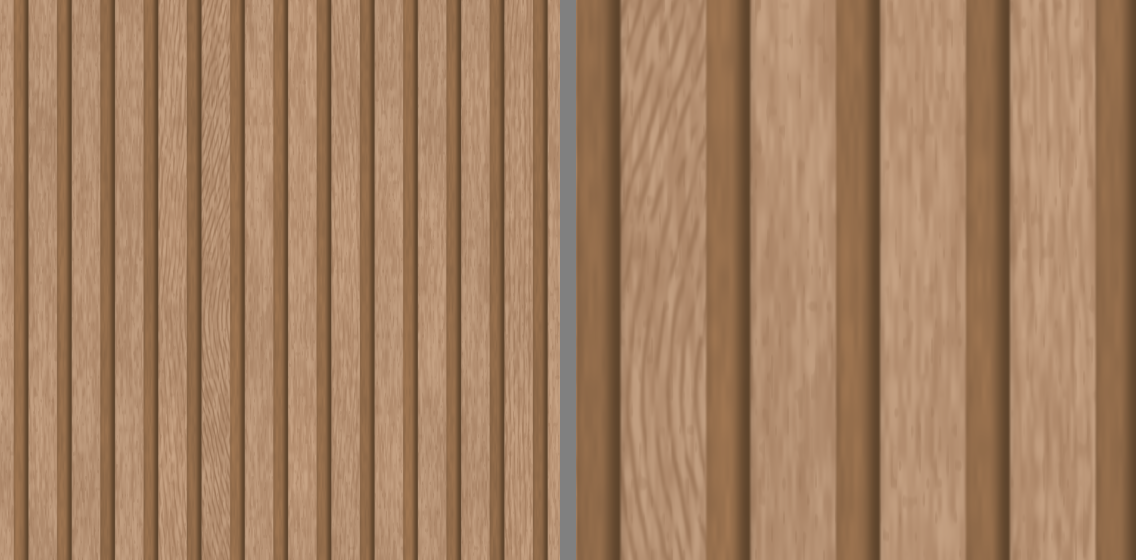
Left: the whole. Right: its middle third, enlarged.
Give the GLSL for this texture, as a WebGL 2 fragment shader.

```glsl
#version 300 es
precision highp float;
// Vertical oak slats with recessed, shaded grooves between them.
// Each slat gets its own tone, pores and growth rings; stretched value noise
// makes the fibres, and ring lines are contours of a bent, warped plane.

uniform vec2 u_resolution;
out vec4 fragColor;

// Layout, in canvas widths or in fractions of one period
const float PERIOD = 0.07726;      // slat plus groove, about 12.9 across
const float FIRST_EDGE = 0.0508;   // left edge of slat 0
const float FACE = 0.66;           // share of the period taken by the face
const float SOFT_EDGE = 0.0012;    // least edge blur, canvas widths

// Colours
const vec3 FACE_LIGHT = vec3(0.770, 0.630, 0.510);
const vec3 FACE_DARK = vec3(0.685, 0.535, 0.415);
const vec3 RING = vec3(0.610, 0.460, 0.340);
const vec3 GROOVE = vec3(0.580, 0.428, 0.295);
const vec3 SHADOW = vec3(0.370, 0.268, 0.172);

// Grain, one entry per slat from the left margin onwards
const float RING_FREQ = 115.0;
const float RING_BEND_Y = 0.43;
const float RING_STRENGTH[14] = float[](0.15, 0.22, 0.12, 0.15, 0.60, 0.75, 0.18,
                                        0.15, 0.42, 0.12, 0.15, 0.18, 0.60, 0.18);
const float RING_SLANT[14] = float[](0.02, 0.03, 0.02, 0.05, 0.11, 0.32, 0.02,
                                     0.03, -0.09, 0.02, 0.03, 0.02, 0.01, 0.02);

float hash(vec2 p) {
    vec3 q = fract(vec3(p.xyx) * 0.1031);
    q += dot(q, q.yzx + 33.33);
    return fract((q.x + q.y) * q.z);
}

float noise(vec2 p) {
    vec2 i = floor(p), f = fract(p);
    f = f * f * (3.0 - 2.0 * f);
    return mix(mix(hash(i), hash(i + vec2(1, 0)), f.x),
               mix(hash(i + vec2(0, 1)), hash(i + vec2(1, 1)), f.x), f.y);
}

// Short vertical fibres, roughly 0 to 1
float fibres(vec2 p, float seed) {
    vec2 shift = vec2(seed * 17.0, seed * 41.0);
    return 0.45 * noise(p * vec2(380.0, 60.0) + shift)
         + 0.30 * noise(p * vec2(190.0, 14.0) + shift + 90.0)
         + 0.25 * noise(p * vec2(70.0, 8.0) + shift + 170.0);
}

// Dark growth-ring lines, bent around RING_BEND_Y
float rings(vec2 p, float slant, float seed) {
    float dy = p.y - RING_BEND_Y;
    float bend = slant * (sqrt(dy * dy + 0.004) - 0.25 * dy * dy);
    float warp = 0.9 * noise(vec2(p.x * 30.0, p.y * 9.0) + seed * 23.0)
               + 0.25 * noise(vec2(p.x * 120.0, p.y * 45.0) + seed * 31.0);
    float wave = 0.5 + 0.5 * cos(6.28319 * ((p.x - bend) * RING_FREQ + warp));
    float breaks = noise(p * vec2(260.0, 55.0) + seed * 13.0);
    return wave * wave * smoothstep(0.05, 0.65, breaks);
}

vec3 faceColor(vec2 p, float id, float s) {
    float seed = id + 2.0;
    int k = clamp(int(id) + 1, 0, 13);
    float grain = fibres(p, seed);
    vec3 c = mix(FACE_LIGHT, FACE_DARK, smoothstep(0.15, 0.85, grain));
    c = mix(c, RING, RING_STRENGTH[k] * rings(p, RING_SLANT[k], seed));
    // Fine scattered pores
    float pore = smoothstep(0.70, 0.95, noise(p * vec2(420.0, 95.0) + seed * 7.0));
    c = mix(c, RING, 0.30 * pore);
    // Slat tone and slow drift along its length
    c *= 1.0 + 0.025 * (hash(vec2(seed, 5.0)) - 0.5)
             + 0.035 * (noise(vec2(seed * 9.0, p.y * 5.0)) - 0.5);
    // Slightly rounded left edge
    return c * (1.0 - 0.06 * (1.0 - smoothstep(0.0, 0.06, s)));
}

vec3 grooveColor(vec2 p, float id, float depth) {
    float seed = id + 40.0;
    float grain = fibres(p, seed);
    vec3 c = GROOVE * (1.0 + 0.17 * (grain - 0.5));
    c *= 1.0 + 0.05 * (hash(vec2(seed, 3.0)) - 0.5);
    c *= 1.0 - 0.07 * (1.0 - smoothstep(0.0, 0.22, depth));
    // Shadow gathers against the next slat
    return mix(c, SHADOW, smoothstep(0.52, 0.95, depth + 0.06 * (grain - 0.5)));
}

void main() {
    vec2 p = gl_FragCoord.xy / u_resolution;

    // Cell position s: face spans 0 to FACE, cell borders lie mid-groove
    float halfGroove = 0.5 * (1.0 - FACE);
    float u = (p.x - FIRST_EDGE) / PERIOD + halfGroove;
    float id = floor(u);
    float s = fract(u) - halfGroove;

    // Groove position: 0 at its left wall, 1 at its right wall
    float before = 1.0 - step(0.5 * FACE, s);
    float depth = clamp((s + before - FACE) / (1.0 - FACE), 0.0, 1.0);

    float blur = max(SOFT_EDGE, 0.75 / u_resolution.x) / PERIOD;
    float edge = abs(s - 0.5 * FACE) - 0.5 * FACE;
    float face = 1.0 - smoothstep(-blur, blur, edge);

    vec3 color = mix(grooveColor(p, id - before, depth), faceColor(p, id, s), face);
    fragColor = vec4(color, 1.0);
}
```
